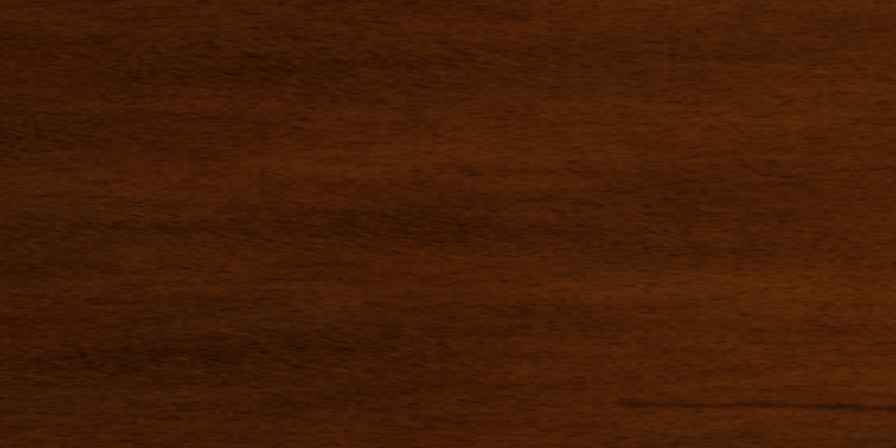
Write a Shadertoy shader that draws this texture.

```glsl
const vec3 DARK_WOOD = vec3(0.195, 0.073, 0.012);
const vec3 LIGHT_WOOD = vec3(0.345, 0.154, 0.034);
const vec3 HUE_SHIFT = vec3(0.012, -0.006, -0.004);
const float BASE_TONE = 0.54;
const float SIDE_LIGHT = 0.19;        // left to right brightening
const float BAND_DEPTH = 1.25;
const float MOTTLE = 0.42;
const float STREAKS = 0.46;
const float FIBRES = 0.46;
const float GRIT = 0.42;
const float PORE_DEPTH = 0.34;
const float GLINT = 0.30;
const vec2 PORE_CELL = vec2(0.052, 0.011);
const float PORE_WIDTH = 0.0013;
const float PORE_SLOPE = -0.20;

// Broad growth bands: centre x, centre y, half height, tone change
const int BAND_COUNT = 7;
const vec4 BANDS[BAND_COUNT] = vec4[](
    vec4(0.80, 0.84, 0.070, -0.20),
    vec4(0.75, 0.66, 0.065, 0.20),
    vec4(0.85, 0.49, 0.060, -0.22),
    vec4(1.25, 0.36, 0.045, 0.18),
    vec4(0.40, 0.21, 0.070, -0.21),
    vec4(0.00, 0.70, 0.040, -0.20),
    vec4(1.75, 0.75, 0.110, 0.10));

float hash(vec2 p) {
    vec3 q = fract(vec3(p.xyx) * 0.1031);
    q += dot(q, q.yzx + 33.33);
    return fract((q.x + q.y) * q.z);
}

float noise(vec2 p) {
    vec2 i = floor(p), f = fract(p);
    f = f * f * (3.0 - 2.0 * f);
    float low = mix(hash(i), hash(i + vec2(1, 0)), f.x);
    float high = mix(hash(i + vec2(0, 1)), hash(i + vec2(1, 1)), f.x);
    return mix(low, high, f.y);
}

// Layered noise centred on zero
float layers(vec2 p) {
    float sum = 0.0, weight = 0.5;
    for (int i = 0; i < 3; i++) {
        sum += weight * (noise(p) - 0.5);
        p = p * 2.03 + 17.3;
        weight *= 0.5;
    }
    return sum;
}

// Short tilted dashes, one per jittered cell
float dashes(vec2 p, float slope, float density, float seed) {
    float soft = 1.0 / iResolution.y;
    vec2 home = floor(p / PORE_CELL);
    float ink = 0.0;
    for (int y = -1; y <= 1; y++)
    for (int x = -1; x <= 1; x++) {
        vec2 id = home + vec2(x, y) + 200.0 + seed;
        float pick = hash(id + 7.1);
        vec2 jitter = vec2(hash(id + 31.7), hash(id + 63.9));
        vec2 d = p - (home + vec2(x, y) + jitter) * PORE_CELL;
        float reach = PORE_CELL.x * mix(0.12, 0.5, hash(id + 91.3));
        float across = abs(d.y - slope * d.x);
        float line = 1.0 - smoothstep(PORE_WIDTH, PORE_WIDTH + soft, across);
        float taper = 1.0 - smoothstep(0.4 * reach, reach, abs(d.x));
        ink = max(ink, line * taper * step(pick, density) * (0.3 + 0.7 * jitter.x));
    }
    return ink;
}

float growthBands(vec2 p) {
    float tone = 0.0;
    for (int i = 0; i < BAND_COUNT; i++) {
        vec2 d = (p - BANDS[i].xy) / vec2(0.75, BANDS[i].z);
        tone += BANDS[i].w * exp(-dot(d, d));
    }
    return tone;
}

// Long dark crack near the lower right
float crack(vec2 p) {
    float centre = 0.094 + 0.012 * (noise(vec2(p.x * 7.0, 4.0)) - 0.5);
    float width = 0.004 + 0.007 * noise(vec2(p.x * 13.0, 9.0));
    float body = exp(-pow((p.y - centre) / width, 2.0));
    return body * smoothstep(1.37, 1.41, p.x) * (0.5 + 0.5 * noise(vec2(p.x * 9.0, 2.0)));
}

void mainImage(out vec4 fragColor, in vec2 fragCoord) {
    vec2 p = fragCoord / iResolution.y;

    // Gentle waviness of the grain
    vec2 g = p;
    g.y += 0.020 * (noise(p * vec2(1.6, 4.0)) - 0.5);
    g.y += 0.006 * (noise(p * vec2(7.0, 16.0) + 40.0) - 0.5);

    // Broad tone and streaks
    float bands = growthBands(g);
    float tone = BASE_TONE + SIDE_LIGHT * (p.x - 1.0) + BAND_DEPTH * bands;
    tone += MOTTLE * layers(g * vec2(1.8, 9.0) + 5.0);
    tone += STREAKS * layers(g * vec2(2.5, 34.0) + 60.0);

    // Fine fibres, slanted inside the dark bands
    float figure = smoothstep(0.02, -0.15, bands);
    vec2 slanted = vec2(g.x, g.y - PORE_SLOPE * g.x);
    float straightFibre = layers(g * vec2(13.0, 100.0) + 90.0);
    float slantedFibre = layers(slanted * vec2(22.0, 95.0) + 130.0);
    tone += FIBRES * mix(straightFibre, slantedFibre, 0.75 * figure);
    tone += GRIT * (noise(g * vec2(70.0, 230.0) + 11.0) - 0.5);

    // Pores tilt and crowd inside the dark bands
    float slope = PORE_SLOPE * figure * (0.5 + noise(p * vec2(3.0, 6.0) + 20.0));
    tone -= PORE_DEPTH * dashes(g, slope, mix(0.40, 0.75, figure), 0.0);
    tone += GLINT * figure * dashes(g + 0.37, slope, 0.55, 500.0);
    tone -= 0.75 * crack(p);

    vec3 wood = mix(DARK_WOOD, LIGHT_WOOD, clamp(tone, -0.6, 1.25));
    wood += HUE_SHIFT * 2.0 * layers(g * vec2(2.0, 7.0) + 210.0);
    fragColor = vec4(wood, 1.0);
}
```
